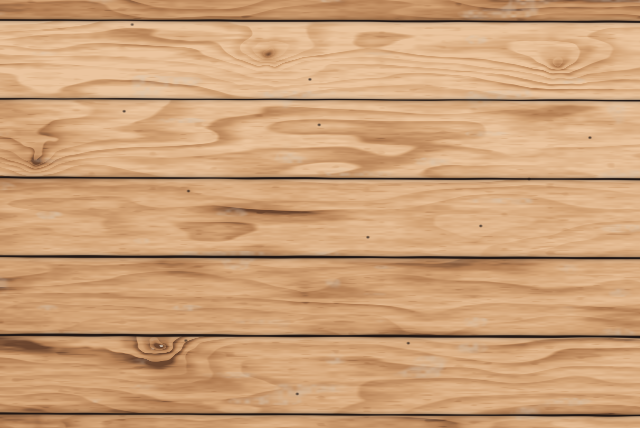
This texture is drawn by a WebGL 1 fragment shader. Its source:

```glsl
precision highp float;
uniform vec2 u_resolution;

#define PLANK_HEIGHT 0.184
#define FIRST_SEAM 0.032
#define SEAM_TILT 0.003
#define RING_COUNT 5.0
#define RING_WARP 7.5
#define KNOT_RADIUS 0.017
#define PALE vec3(0.92, 0.77, 0.62)
#define TAN vec3(0.83, 0.64, 0.46)
#define BROWN vec3(0.70, 0.49, 0.32)
#define UMBER vec3(0.42, 0.27, 0.18)
#define GAP vec3(0.13, 0.09, 0.08)
#define CHIP vec3(0.83, 0.78, 0.72)

float hash(vec2 p) {
  return fract(sin(dot(p, vec2(127.1, 311.7))) * 43758.545);
}

float noise(vec2 p) {
  vec2 i = floor(p), f = fract(p);
  f = f * f * (3.0 - 2.0 * f);
  return mix(mix(hash(i), hash(i + vec2(1.0, 0.0)), f.x),
             mix(hash(i + vec2(0.0, 1.0)), hash(i + 1.0), f.x), f.y);
}

float fbm(vec2 p) {
  float sum = 0.0, gain = 0.57;
  for (int i = 0; i < 3; i++) {
    sum += gain * noise(p);
    p = p * 2.1 + 13.7;
    gain *= 0.5;
  }
  return sum;
}

// Knot centre: x along the plank, y from its lower edge
vec2 knotCentre(float row) {
  float along = fract(0.247 + 0.2025 * row * (1.0 + row / 9.0));
  return vec2(1.5 * along, PLANK_HEIGHT * (0.5 + 0.36 * cos(1.234 * row)));
}

// Tone: 1 is pale, 0 is tan, -1 is brown, -2 is umber
vec3 woodColour(float tone) {
  vec3 colour = mix(TAN, PALE, clamp(tone, 0.0, 1.0));
  colour = mix(colour, BROWN, clamp(-tone, 0.0, 1.0));
  return mix(colour, UMBER, clamp(-tone - 1.0, 0.0, 1.0));
}

void main() {
  float pixel = 1.0 / u_resolution.y;
  vec2 p = gl_FragCoord.xy * pixel;
  float level = (p.y - FIRST_SEAM + SEAM_TILT * (p.x - 0.5)) / PLANK_HEIGHT;
  float row = floor(level);
  float across = level - row;
  vec2 local = vec2(p.x, across * PLANK_HEIGHT);
  vec2 seed = vec2(row * 17.3 + 60.0, row * 9.1 + 40.0);

  // Knots bend the rings and darken their own centres
  float bulge = 0.0, core = 0.0, halo = 0.0;
  for (int j = 0; j < 2; j++) {
    float second = float(j);
    float main_knot = mix(0.15, 1.0, step(1.0, abs(row - 1.5)));
    float strength = mix(main_knot, 0.7 * step(3.5, row), second);
    vec2 d = local - knotCentre(row) - second * vec2(0.68, -0.02);
    d += 0.012 * (vec2(noise(p * 45.0), noise(p * 45.0 + 31.0)) - 0.5);
    float r = length(d * vec2(0.65, 1.0));
    bulge += strength * exp(-r * 24.0);
    core += strength * exp(-r * r / (KNOT_RADIUS * KNOT_RADIUS * 0.4));
    halo += strength * exp(-r * 38.0);
  }

  // Growth rings with a slow rise and a sharp late edge
  float warp = fbm(vec2(p.x * 1.5, across * 1.3) + seed);
  float rings = RING_COUNT * across + RING_WARP * warp + 5.0 * bulge;
  rings += 0.3 * noise(vec2(p.x * 9.0, across * 12.0) + seed);
  float phase = fract(rings);
  float line = smoothstep(0.25, 0.88, phase) * (1.0 - smoothstep(0.88, 1.0, phase));
  float presence = noise(vec2(p.x * 3.0, across * 4.0) + seed + 7.0);
  float bold = smoothstep(0.55, 0.9, noise(vec2(p.x * 2.2, rings * 0.7) + seed));

  // Fine fibres, pores and broad stains
  float fibre = noise(vec2(p.x * 9.0, p.y * 170.0)) - 0.5;
  float grain = noise(vec2(p.x * 45.0, p.y * 260.0)) - 0.5;
  float pores = smoothstep(0.8, 0.97, noise(vec2(p.x * 28.0, p.y * 210.0) + 5.0));
  float stain = fbm(vec2(p.x * 2.4, across * 3.2) + seed + 19.0);
  float lower = 1.0 - smoothstep(1.0, 4.0, row);

  // Pale upper planks, a dark top strip and browner lower left ends
  float tone = 0.3 + 0.68 * (1.0 - lower) - 1.2 * step(4.5, row);
  tone += 0.3 * lower * (p.x - 0.9);
  tone -= line * (0.2 + 0.65 * presence + 0.85 * bold);
  tone -= (0.7 + 0.6 * lower) * smoothstep(0.5, 0.8, stain);
  tone += 0.5 * fibre + 0.4 * grain - 0.4 * pores;
  tone -= 1.5 * core + 0.9 * halo;
  vec3 colour = woodColour(tone);

  // Flaked filler inside the lowest knot and rare scuffs
  float flakes = noise(p * vec2(90.0, 130.0));
  float filler = core * step(abs(row), 0.5) * smoothstep(0.55, 0.7, flakes);
  float scuff = smoothstep(0.83, 0.92, noise(p * vec2(9.0, 32.0) + 3.0));
  colour = mix(colour, CHIP, clamp(filler + 0.45 * scuff * flakes, 0.0, 0.9));

  // Scattered pinholes
  vec2 cell = floor(p / 0.13);
  vec2 spot = (cell + 0.2 + 0.6 * vec2(hash(cell), hash(cell + 8.0))) * 0.13;
  float hole = length((p - spot) * vec2(0.8, 1.0)) - 0.0025;
  float holed = step(0.8, hash(cell + 23.0));
  colour = mix(colour, GAP, 0.75 * holed * (1.0 - smoothstep(-pixel, pixel, hole)));

  // Uneven seams with a soft shade and a worn pale lip below
  float seam = floor(level + 0.5);
  float offset = (level - seam) * PLANK_HEIGHT;
  offset += 0.0012 * (noise(vec2(p.x * 14.0, seam * 5.0)) - 0.5);
  float halfWidth = mix(0.0015, 0.0027, hash(vec2(seam, 4.0)));
  halfWidth *= 0.75 + 0.5 * noise(vec2(p.x * 10.0, seam * 3.0 + 20.0));
  float gap = abs(offset) - halfWidth;
  float lip = smoothstep(0.009, 0.004, abs(offset + 0.006)) * step(offset, 0.0);
  colour = mix(colour, PALE, 0.35 * lip * noise(vec2(p.x * 18.0, seam)));
  colour *= 1.0 - 0.3 * exp(-max(gap, 0.0) * 300.0);
  colour = mix(colour, GAP, 1.0 - smoothstep(-0.7 * pixel, 0.7 * pixel, gap));

  gl_FragColor = vec4(colour, 1.0);
}
```
